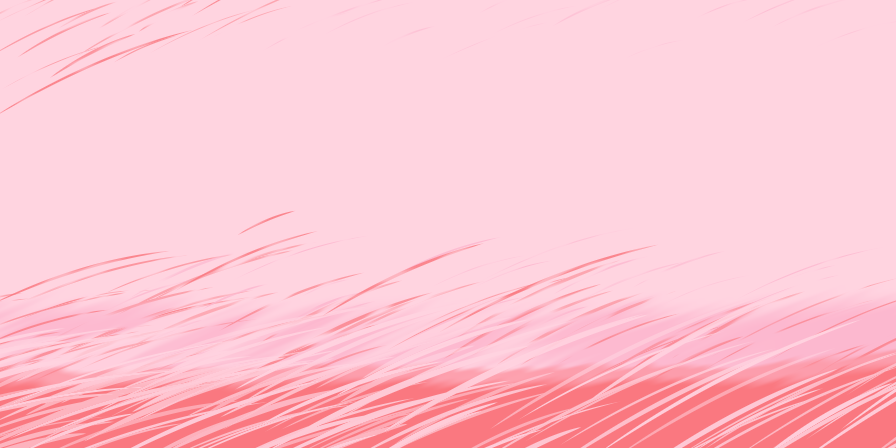
This background is drawn by a Shadertoy shader. Its source:

```glsl
// Windswept brush strokes over a pale pink sky, with rose and coral bands below.
// Each stroke is a tapered, gently bowed arc; hashed loops scatter them in fields,
// and gradient noise stretched along the stroke direction breaks up their paint.

const vec3 PALE  = vec3(1.00, 0.83, 0.88);
const vec3 ROSE  = vec3(0.99, 0.72, 0.81);
const vec3 SALMON = vec3(0.99, 0.59, 0.64);
const vec3 CORAL = vec3(0.98, 0.47, 0.50);
const float ROSE_TOP = 0.315;   // heights are fractions of the canvas height
const float CORAL_TOP = 0.165;
const float BOW = 0.045;        // arc height relative to stroke length
const float GRAIN_SLOPE = 0.42; // direction of the dry-brush grain

float hash(vec2 p) {
    vec3 q = fract(p.xyx * vec3(0.1031, 0.1030, 0.0973));
    q += dot(q, q.yzx + 33.33);
    return fract((q.x + q.y) * q.z);
}

float cornerGradient(vec2 cell, vec2 offset) {
    float angle = 6.2832 * hash(cell + 71.0);
    return dot(vec2(cos(angle), sin(angle)), offset);
}

float gradientNoise(vec2 p) {
    vec2 i = floor(p), f = fract(p);
    vec2 u = f * f * f * (f * (f * 6.0 - 15.0) + 10.0);
    vec2 e = vec2(0.0, 1.0);
    return mix(
        mix(cornerGradient(i, f), cornerGradient(i + e.yx, f - e.yx), u.x),
        mix(cornerGradient(i + e.xy, f - e.xy), cornerGradient(i + 1.0, f - 1.0), u.x), u.y);
}

// Noise drawn out along the brush direction
float grain(vec2 p, vec2 scale) {
    return gradientNoise(vec2(p.x, p.y - GRAIN_SLOPE * p.x) * scale + 40.0);
}

// Coverage of one arc that tapers to a point at both ends
float stroke(vec2 p, vec2 start, float len, float slope, float halfWidth) {
    float t = (p.x - start.x) / len;
    if (t <= 0.0 || t >= 1.0) return 0.0;
    float arch = 4.0 * t * (1.0 - t);
    float y = start.y + len * (slope * t + BOW * arch);
    float tangent = slope + 4.0 * BOW * (1.0 - 2.0 * t);
    float d = abs(p.y - y) * inversesqrt(1.0 + tangent * tangent);
    float w = halfWidth * pow(arch, 0.7);
    float pixel = 1.0 / iResolution.y;
    return clamp((w - d) / pixel + 0.5, 0.0, 1.0) * min(1.0, 2.0 * w / pixel);
}

// Strokes starting inside box (left, bottom, right, top); ranges are (min, max),
// and slopes run from the left to the right side of the canvas
float strokeField(vec2 p, int count, float seed, vec4 box,
                  vec2 lengths, vec2 slopes, float halfWidth) {
    float cover = 0.0;
    for (int i = 0; i < count; i++) {
        vec2 id = vec2(float(i), seed);
        float a = hash(id), b = hash(id + 17.3), c = hash(id + 41.7), d = hash(id + 83.1);
        vec2 start = mix(box.xy, box.zw, vec2((float(i) + a) / float(count), b));
        float slope = mix(slopes.x, slopes.y, start.x * 0.5) + 0.12 * (d - 0.5);
        float len = mix(lengths.x, lengths.y, c);
        float mark = stroke(p, start, len, slope, halfWidth * (0.4 + d));
        cover = max(cover, mark * (0.55 + 0.45 * a));
    }
    return cover;
}

// Rose and coral bands with feathered, streaky upper edges
vec3 bands(vec2 p) {
    float coarse = grain(p, vec2(2.5, 14.0));
    float fine = grain(p, vec2(5.0, 60.0));
    float rightRise = smoothstep(1.65, 2.0, p.x);
    float edge = p.y + 0.035 * coarse + 0.02 * fine;
    float rose = 1.0 - smoothstep(ROSE_TOP - 0.05, ROSE_TOP + 0.03, edge - 0.02 * rightRise);
    float veil = smoothstep(-0.18, 0.3, coarse + 0.4 * fine);
    rose *= mix(0.9 - 0.75 * veil, 1.0, smoothstep(1.2, 1.8, p.x));
    vec3 col = mix(PALE, ROSE, rose);
    float top = CORAL_TOP + 0.04 * rightRise;
    float body = p.y + 0.018 * coarse + 0.012 * fine;
    col = mix(col, SALMON, 0.8 * (1.0 - smoothstep(top + 0.005, top + 0.022, body)));
    return mix(col, CORAL, 1.0 - smoothstep(top - 0.035, top - 0.005, body));
}

void mainImage(out vec4 fragColor, in vec2 fragCoord) {
    vec2 p = fragCoord / iResolution.y;
    p.x *= 2.0 * iResolution.y / iResolution.x;
    vec3 col = bands(p);
    float dry = smoothstep(-0.35, 0.2, grain(p, vec2(12.0, 70.0)));

    // Coral and rose strokes rising out of the bands
    float left = strokeField(p, 26, 3.0, vec4(-0.25, 0.12, 0.35, 0.36),
                             vec2(0.2, 0.45), vec2(0.30, 0.50), 0.0028);
    float middle = strokeField(p, 28, 9.0, vec4(0.35, 0.10, 1.85, 0.26),
                               vec2(0.2, 0.45), vec2(0.38, 0.48), 0.0030);
    float faint = strokeField(p, 24, 14.0, vec4(0.2, 0.22, 1.8, 0.38),
                              vec2(0.1, 0.35), vec2(0.36, 0.40), 0.0022);
    col = mix(col, CORAL, 0.8 * dry * max(left, middle));
    col = mix(col, ROSE, dry * faint);

    // Pale strokes sweeping across the bands, densest toward the left
    float sweep = strokeField(p, 64, 21.0, vec4(-0.35, -0.10, 1.95, 0.12),
                              vec2(0.25, 0.65), vec2(0.34, 0.56), 0.0042);
    float dense = strokeField(p, 46, 27.0, vec4(-0.30, -0.08, 0.85, 0.16),
                              vec2(0.3, 0.65), vec2(0.28, 0.58), 0.0062);
    col = mix(col, PALE, 0.95 * max(sweep, dense));

    // Strokes entering from the upper left, thinning to the right
    float upper = strokeField(p, 18, 33.0, vec4(-0.12, 0.80, 0.50, 0.98),
                              vec2(0.12, 0.40), vec2(0.46, 0.42), 0.0024);
    float wisps = strokeField(p, 14, 38.0, vec4(0.5, 0.86, 1.85, 0.99),
                              vec2(0.08, 0.3), vec2(0.42, 0.32), 0.0018);
    col = mix(col, CORAL, 0.8 * dry * upper);
    col = mix(col, ROSE, 0.7 * dry * wisps);

    // Longer accents that lead the eye upward
    float accent = stroke(p, vec2(-0.02, 0.735), 0.45, 0.44, 0.0026);
    accent = max(accent, stroke(p, vec2(0.72, 0.295), 0.36, 0.45, 0.0034));
    accent = max(accent, stroke(p, vec2(0.98, 0.258), 0.49, 0.40, 0.0034));
    accent = max(accent, stroke(p, vec2(0.39, 0.350), 0.32, 0.42, 0.0026));
    accent = max(accent, stroke(p, vec2(0.53, 0.475), 0.13, 0.42, 0.0024));
    accent = max(accent, stroke(p, vec2(-0.02, 0.320), 0.40, 0.30, 0.0030));
    col = mix(col, CORAL, 0.85 * accent * (0.4 + 0.6 * dry));

    fragColor = vec4(col, 1.0);
}
```
